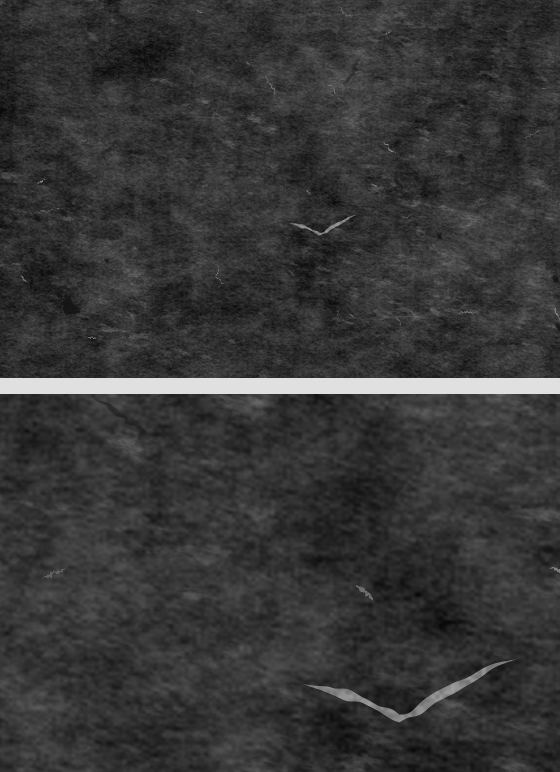
Top, the full canvas; bottom, a detail of the centre.
Write a Shadertoy shader that draws this texture.

```glsl
// Dark weathered slate with mottled stains, fine relief, pits and pale veins.
#define BASE_TONE 0.203
#define CLOUD_AMOUNT 0.16
#define MOTTLE_AMOUNT 0.24
#define RELIEF_AMOUNT 0.62
#define GRAIN_AMOUNT 0.065
#define FLECK_AMOUNT 0.13
#define STAIN_AMOUNT 0.065
#define VEIN_TONE 0.56
#define SCRATCHES 30
#define CRACKS 12
#define PITS 9

float hash(vec2 p) {
    return fract(sin(dot(p, vec2(127.1, 311.7))) * 43758.5453);
}

float noise(vec2 p) {
    vec2 i = floor(p), f = fract(p);
    f = f * f * (3.0 - 2.0 * f);
    float low = mix(hash(i), hash(i + vec2(1, 0)), f.x);
    float high = mix(hash(i + vec2(0, 1)), hash(i + vec2(1, 1)), f.x);
    return mix(low, high, f.y);
}

mat2 rotation(float a) {
    return mat2(cos(a), -sin(a), sin(a), cos(a));
}

float fbm(vec2 p) {
    float sum = 0.0, total = 0.0, amp = 1.0;
    for (int i = 0; i < 5; i++) {
        sum += amp * noise(p);
        total += amp;
        amp *= 0.62;
        p = rotation(0.5) * p * 2.03 + 17.3;
    }
    return sum / total;
}

// Coverage of a line of given half width at signed distance d.
float lineCover(float d, float halfWidth, float px) {
    return clamp((halfWidth - abs(d)) / px + 0.5, 0.0, 1.0) * min(1.0, 2.0 * halfWidth / px);
}

// Tapered, wobbling, bent stroke centred on c.
float stroke(vec2 p, vec2 c, float angle, float len, float bend, float width, float px) {
    vec2 q = rotation(angle) * (p - c);
    float t = q.x / len;
    if (abs(t) > 1.0) return 0.0;
    float wobble = noise(vec2(t * 3.0 + 9.0, c.x * 91.0)) - 0.5;
    wobble += 0.4 * (noise(vec2(t * 11.0 + 30.0, c.y * 83.0)) - 0.5);
    float y = q.y + len * (bend * t * t + 0.4 * wobble);
    float w = width * (1.0 - t * t) * (0.3 + 1.2 * noise(vec2(t * 8.0 + 50.0, c.x * 57.0)));
    return lineCover(y, w, px);
}

void mainImage(out vec4 fragColor, in vec2 fragCoord) {
    float px = 1.0 / iResolution.y;
    vec2 p = fragCoord * px;
    float aspect = iResolution.x * px;

    // Broad clouds and mid-size mottling
    float cloud = fbm(p * 3.2 + 4.0);
    float mottle = fbm(p * vec2(17.0, 21.0) + 31.0);
    float tone = BASE_TONE + CLOUD_AMOUNT * (cloud - 0.5) + MOTTLE_AMOUNT * (mottle - 0.5);

    // Relief lit from above, on slightly slanted layers
    vec2 layer = rotation(-0.22) * p;
    vec2 rock = layer * vec2(10.0, 17.0);
    tone += RELIEF_AMOUNT * (fbm(rock) - fbm(rock + vec2(-0.015, 0.05)));

    // Fine grain
    float grain = noise(layer * vec2(150.0, 230.0)) + noise(p * 290.0 + 7.0) - 1.0;
    tone += GRAIN_AMOUNT * grain;

    // Pale flecks along the layers, gathered in patches
    float fleck = fbm(layer * vec2(22.0, 58.0) + 11.0);
    float patches = smoothstep(0.38, 0.64, fbm(p * 6.0 + 70.0));
    tone += FLECK_AMOUNT * patches * smoothstep(0.55, 0.8, fleck);

    // Soft dark stains with ragged edges
    float stain = fbm(p * vec2(6.5, 4.5) + 52.0) + 0.25 * (mottle - 0.5);
    tone -= STAIN_AMOUNT * smoothstep(0.56, 0.7, stain);

    // Dark, mostly upright cracks
    for (int i = 0; i < CRACKS; i++) {
        float s = float(i) + 40.0;
        vec2 c = vec2(hash(vec2(s, 1.0)) * aspect, hash(vec2(s, 2.0)));
        float angle = 1.5 + 1.8 * (hash(vec2(s, 3.0)) - 0.5);
        float len = mix(0.02, 0.07, hash(vec2(s, 4.0)));
        float crack = stroke(p, c, angle, len, hash(vec2(s, 5.0)) - 0.5, 0.005, 3.0 * px);
        tone = mix(tone, 0.1, 0.65 * crack * smoothstep(0.3, 0.6, mottle));
    }

    // Ragged black pits, the first one largest
    float ragged = fbm(p * 55.0) - 0.5;
    for (int i = 0; i < PITS; i++) {
        float s = float(i) + 80.0;
        float size = mix(0.004, 0.011, hash(vec2(s, 3.0)));
        vec2 c = vec2(hash(vec2(s, 1.0)) * aspect, hash(vec2(s, 2.0)));
        if (i == 0) { c = vec2(0.18, 0.19); size = 0.025; }
        vec2 q = rotation(-0.9) * (p - c) * vec2(0.85, 1.4);
        float d = length(q) + 2.2 * size * ragged - size;
        tone = mix(tone, 0.075, 0.85 * (1.0 - smoothstep(-0.003, 0.003 + px, d)));
    }

    // Thin pale scratches, mostly level
    for (int i = 0; i < SCRATCHES; i++) {
        float s = float(i) + 120.0;
        vec2 c = vec2(hash(vec2(s, 1.0)) * aspect, hash(vec2(s, 2.0)));
        float angle = 1.5 * (hash(vec2(s, 3.0)) - 0.5) - 0.2;
        if (i % 5 == 0) angle -= 1.0;
        float len = mix(0.01, 0.045, pow(hash(vec2(s, 4.0)), 2.0));
        float mark = stroke(p, c, angle, len, 1.2 * (hash(vec2(s, 5.0)) - 0.5), 0.0017, px);
        tone = mix(tone, VEIN_TONE, mark * mix(0.3, 0.95, hash(vec2(s, 6.0))));
    }

    // Main vein: a shallow, uneven V
    float x = p.x - 0.846;
    float veinY = 0.381 + (x < 0.0 ? -0.37 : 0.48) * x + 0.012 * (noise(vec2(p.x * 42.0, 3.0)) - 0.5);
    float taper = smoothstep(-0.09, -0.06, x) * (1.0 - smoothstep(0.06, 0.11, x));
    float veinWidth = 0.0045 * taper * (0.3 + noise(vec2(p.x * 75.0, 8.0)));
    float vein = lineCover(p.y - veinY, veinWidth, px);
    tone = mix(tone, VEIN_TONE + 0.15 * grain, 0.9 * vein);

    fragColor = vec4(vec3(clamp(tone, 0.04, 1.0)), 1.0);
}
```
